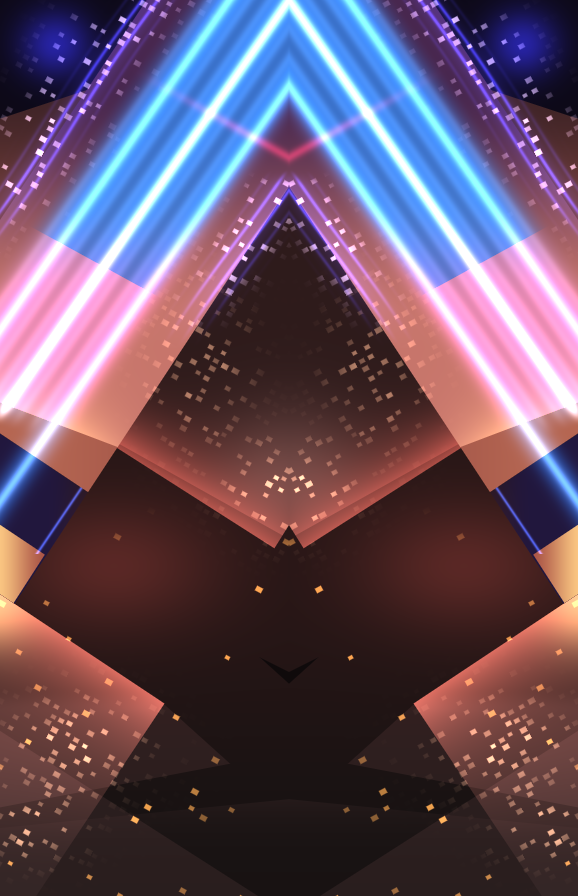
A Shadertoy shader for this background:

```glsl
// Mirrored stage lights: a chevron of blue beams over glowing salmon panels.
// Panels are half-planes cut by slanted lines, beams are falloffs across one
// slope, and the lamps are jittered cells limited by soft masks.

const float HEIGHT = 7.68; // canvas height in drawing units, y runs down

float hash(vec2 c) {
    return fract(sin(dot(c, vec2(41.3, 289.1))) * 4375.5);
}

// Signed distance below the line y = y0 + slope * x
float lineDist(vec2 p, float y0, float slope) {
    return (p.y - y0 - slope * p.x) * inversesqrt(1.0 + slope * slope);
}

float below(vec2 p, float y0, float slope) {
    return clamp(0.5 + lineDist(p, y0, slope) * iResolution.y / HEIGHT, 0.0, 1.0);
}

float above(vec2 p, float y0, float slope) {
    return 1.0 - below(p, y0, slope);
}

float bell(float d, float width) {
    return exp(-d * d / (width * width));
}

float spot(vec2 p, float cx, float cy, float rx, float ry) {
    return bell(p.x - cx, rx) * bell(p.y - cy, ry);
}

// Small slanted lamps, one per cell; density is the share of lit cells
float lamps(vec2 p, float cell, float density) {
    vec2 q = mat2(0.88, 0.47, -0.47, 0.88) * p / cell, id = floor(q);
    vec2 jitter = (vec2(hash(id + 7.0), hash(id + 19.0)) - 0.5) * 0.4;
    vec2 d = abs(fract(q) - 0.5 - jitter) * cell;
    float size = 0.012 + 0.012 * hash(id + 3.0);
    float lit = 1.0 - smoothstep(0.0, max(0.014, HEIGHT / iResolution.y), max(d.x - size, d.y - size * 0.7));
    return lit * step(hash(id), density) * (0.45 + 0.55 * hash(id + 31.0));
}

void mainImage(out vec4 fragColor, in vec2 fragCoord) {
    vec2 p = (fragCoord - vec2(0.5, 1.0) * iResolution.xy) * HEIGHT / iResolution.y;
    p = vec2(abs(p.x), -p.y);
    float x = p.x, y = p.y;

    // Dark hall with a dull red haze
    vec3 col = mix(vec3(0.15, 0.085, 0.085), vec3(0.09, 0.07, 0.07), smoothstep(5.0, 7.4, y));
    col += vec3(0.2, 0.07, 0.06) * spot(p, 1.5, 4.85, 0.9, 0.55);

    // Central tent with a lit lower rim and a notch
    float tent = above(p, 4.78, -0.638) * above(p, 4.5, 1.6);
    vec3 tentCol = vec3(0.18, 0.105, 0.105) + vec3(0.22, 0.16, 0.15) * spot(p, 0.0, 4.1, 0.65, 0.6);
    tentCol += vec3(0.66, 0.27, 0.23) * exp(min(lineDist(p, 4.78, -0.638), 0.0) / 0.27) * smoothstep(2.9, 3.8, y);
    col = mix(col, tentCol * (1.0 - 0.2 * below(p, 4.62, -0.56)), tent);

    // Lower side panels, brightest along their upper edges
    float lower = below(p, 6.74, -0.665) * above(p, 4.43, 1.5);
    vec3 lowerCol = mix(vec3(0.27, 0.17, 0.16), vec3(0.13, 0.1, 0.1), smoothstep(6.2, 7.6, y));
    lowerCol += vec3(0.6, 0.26, 0.22) * exp(-max(lineDist(p, 6.74, -0.665), 0.0) / 0.36);
    lowerCol += vec3(0.5, 0.45, 0.25) * spot(p, 2.6, 5.2, 0.4, 0.35);
    col = mix(col, lowerCol, lower);

    // Faint floor veils
    float veils = below(p, 7.0, -0.9) * above(p, 6.45, 0.19) + below(p, 7.85, -0.64)
                + 0.7 * below(p, 6.85, 0.1) * exp(-max(y - 6.85, 0.0) / 0.25);
    col += vec3(0.07, 0.045, 0.045) * veils * smoothstep(5.9, 6.1, y);

    // Indigo gap at the sides, under the wing
    float gap = below(p, 5.367, -0.667) * above(p, 1.6, 1.52) * (1.0 - lower);
    col = mix(col, vec3(0.13, 0.09, 0.24), gap * smoothstep(1.5, 2.1, x));

    // Wing: violet at the top, salmon below, cream along a glowing ridge
    float wing = above(p, 1.6, 1.52) * above(p, 5.367, -0.667);
    float ridge = lineDist(p, 4.39, -0.38), across = lineDist(p, 0.0, 1.44);
    float upper = above(p, 3.16, -0.55), lit = step(ridge, 0.0);
    float band = smoothstep(-0.75, -0.4, across) * smoothstep(0.55, 0.38, across);
    vec3 wingCol = mix(vec3(0.28, 0.15, 0.3), vec3(0.78, 0.46, 0.42), smoothstep(0.7, 2.8, y));
    wingCol += vec3(0.36, 0.34, 0.18) * exp(min(ridge, 0.0) / 0.24) * smoothstep(0.9, 2.3, x);
    wingCol = mix(wingCol, vec3(0.6, 0.3, 0.25), 0.8 * below(p, 4.39, -0.38));
    wingCol = mix(wingCol, vec3(0.18, 0.37, 0.66), band * upper * 0.85);
    wingCol = mix(wingCol, vec3(0.74, 0.46, 0.66), band * (1.0 - upper) * 0.45 * lit);
    wingCol += vec3(0.4, 0.05, 0.12) * bell(lineDist(p, 1.35, -0.56), 0.04) * smoothstep(1.4, 0.2, x);
    col = mix(col, wingCol, wing);

    // Outer corner: brown veil, then navy with a blue flare
    vec3 veil = mix(vec3(0.25, 0.14, 0.15), vec3(0.46, 0.25, 0.23), smoothstep(0.8, 2.0, y));
    vec3 navy = vec3(0.05, 0.035, 0.09) + vec3(0.1, 0.1, 0.55) * spot(p, 2.0, 0.38, 0.3, 0.28);
    col = mix(col, mix(navy, veil, below(p, 0.2, 0.33)), above(p, -1.83, 1.5));

    // Side shard with a cream heart
    float shard = below(p, 6.15, -0.667) * above(p, 1.51, 1.55);
    vec3 shardCol = mix(vec3(0.66, 0.32, 0.27), vec3(1.0, 0.8, 0.52), smoothstep(2.05, 2.55, x));
    col = mix(col, shardCol, shard * above(p, 6.74, -0.665));

    // Parallel beams: every third one is strong, the middle one is white
    vec3 tint = mix(vec3(0.12, 0.52, 0.95), vec3(0.72, 0.36, 0.85), smoothstep(1.7, 2.7, y) * lit);
    for (float k = -4.0; k < 3.5; k++) {
        float d = across - 0.14 * k;
        float reach = k > 2.5 ? 1.0 - shard : smoothstep(0.2, -0.05, ridge);
        float power = reach * (1.0 - lower) * (mod(k + 6.0, 3.0) < 0.5 ? 1.0 : 0.22);
        col += tint * power * (0.55 * bell(d, 0.11) + 0.45 * bell(d, 0.035));
        col += vec3(0.75, 0.6, 0.4) * power * bell(d, 0.045) * (abs(k) < 0.5 ? 1.0 : 0.35);
    }

    // Fine violet streaks beside the wing edges
    float inner = lineDist(p, 1.55, 1.47), rail = lineDist(p, -1.75, 1.46);
    float streaks = 0.25 + pow(0.5 + 0.5 * sin(inner * 55.0 + sin(y * 3.0)), 5.0);
    float innerFade = smoothstep(1.45, 1.6, y) * smoothstep(3.0, 2.2, y);
    float railFade = smoothstep(2.3, 1.5, y);
    col += vec3(0.23, 0.2, 0.8) * streaks * (bell(inner, 0.13) * innerFade + bell(rail, 0.12) * railFade);
    col += vec3(0.2, 0.3, 0.7) * bell(lineDist(p, 1.55, 1.48), 0.012) * gap * step(y, 4.75);

    // Dark chevron on the floor
    col = mix(col, vec3(0.06, 0.04, 0.045), below(p, 5.76, -0.5) * above(p, 5.86, -0.9) * step(x, 0.26));

    // Lamp groups
    float violet = 0.9 * bell(rail + 0.1, 0.32) * railFade + bell(inner, 0.2) * innerFade;
    float warm = spot(p, 0.1, 4.2, 0.35, 0.32) + 0.7 * spot(p, 0.75, 3.2, 0.35, 0.55)
               + spot(p, 1.85, 6.4, 0.5, 0.35) + spot(p, 2.2, 7.1, 0.35, 0.25);
    col += vec3(0.95, 0.82, 1.0) * lamps(p, 0.095, 0.36) * min(violet, 1.0);
    col += vec3(1.0, 0.76, 0.58) * lamps(p + 3.0, 0.09, 0.4) * min(warm, 1.0);
    col += vec3(0.9, 0.6, 0.25) * lamps(p + 9.0, 0.16, 0.07) * smoothstep(4.3, 5.0, y);
    fragColor = vec4(clamp(col, 0.0, 1.0), 1.0);
}
```
